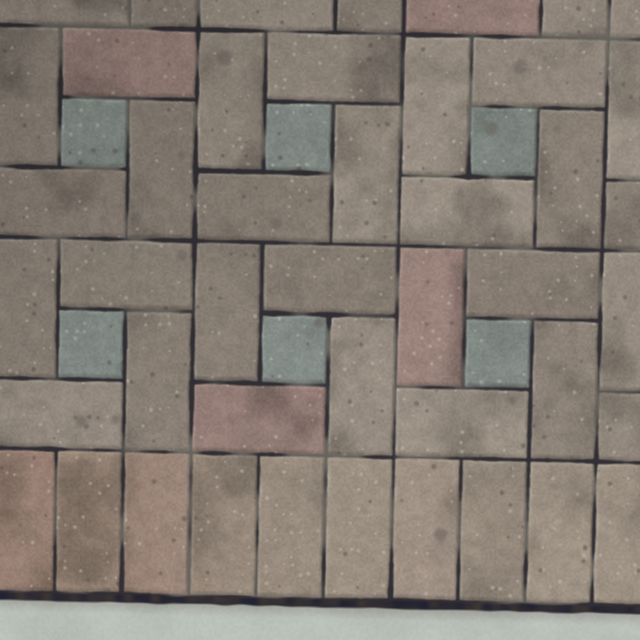
A WebGL 1 fragment shader for this texture:

```glsl
precision highp float;
// Worn pinwheel paving: 3 by 3 cell modules of four long bricks around a grey
// square, above a row of upright bricks, a dark gap and a pale concrete kerb.
// Each brick is a rounded box; hashes and value noise give tone, grain and wear.
uniform vec2 u_resolution;

float hash(vec2 p) {
  vec3 q = fract(p.xyx * vec3(0.1031, 0.1030, 0.0973));
  q += dot(q, q.yzx + 33.33);
  return fract((q.x + q.y) * q.z);
}

float noise(vec2 p) {
  vec2 i = floor(p), f = fract(p);
  f = f * f * (3.0 - 2.0 * f);
  return mix(mix(hash(i), hash(i + vec2(1, 0)), f.x),
             mix(hash(i + vec2(0, 1)), hash(i + vec2(1, 1)), f.x), f.y);
}

float fbm(vec2 p) {
  float sum = 0.0, amp = 0.5;
  for (int i = 0; i < 4; i++) {
    sum += amp * noise(p);
    p = p * 2.03 + 17.3;
    amp *= 0.5;
  }
  return sum / 0.9375;
}

// Sparse round spots, one candidate per grid cell
float spots(vec2 p, float scale, float share) {
  p *= scale;
  vec2 id = floor(p) + scale;
  vec2 centre = 0.3 + 0.4 * vec2(hash(id + 3.1), hash(id + 7.7));
  float radius = 0.08 + 0.14 * hash(id + 11.9);
  float soft = 0.06 + scale / u_resolution.y;
  float dist = length(fract(p) - centre);
  return step(1.0 - share, hash(id)) * (1.0 - smoothstep(radius - soft, radius + soft, dist));
}

// Lower corner (xy) and size (zw) of the brick covering a point in a module
vec4 pinwheel(vec2 m) {
  if (m.x < 1.0 && m.y < 2.0) return vec4(0, 0, 1, 2);
  if (m.y < 1.0) return vec4(1, 0, 2, 1);
  if (m.x >= 2.0) return vec4(2, 1, 1, 2);
  if (m.y >= 2.0) return vec4(0, 2, 2, 1);
  return vec4(1, 1, 1, 1);
}

void main() {
  vec2 uv = gl_FragCoord.xy / u_resolution;
  float px = 1.0 / u_resolution.y;

  // Slightly tilted view, y running down
  vec2 p = vec2(uv.x, 1.0 - uv.y);
  vec2 q = vec2((p.x + 0.0105 * p.y) / (1.0 - 0.02 * p.y), p.y - 0.023 * p.x);

  // Find the brick under this point
  vec2 cell = vec2(0.107, 0.1102);
  vec2 g = (q - vec2(-0.0104, 0.0391)) / cell;
  vec2 module = 3.0 * floor(g / 3.0);
  vec4 brick = pinwheel(g - module);
  brick.xy += module;
  bool border = g.y >= 6.0;
  if (border) brick = vec4(floor(g.x), 6.0, 1.0, 2.035);
  bool square = !border && brick.z * brick.w < 1.5;
  vec2 id = brick.xy + 20.0;
  float tone = hash(id), hue = hash(id + 41.3);

  // Distance to its uneven outline
  vec2 local = (g - brick.xy - 0.5 * brick.zw) * cell;
  local += 0.0014 * (vec2(hash(id + 5.2), hash(id + 9.4)) - 0.5);
  float gapNoise = noise(q * 23.0 + 4.0);
  float joint = 0.0015 + 0.0026 * pow(gapNoise, 3.0) + 0.0010 * noise(q * 130.0);
  vec2 halfSize = 0.5 * brick.zw * cell - joint;
  vec2 e = abs(local) - halfSize + 0.003;
  float d = length(max(e, 0.0)) + min(max(e.x, e.y), 0.0) - 0.003;

  // Brick colour: taupe, some rosy, tan along the border, grey squares
  vec3 col = mix(vec3(0.505, 0.468, 0.43), vec3(0.60, 0.56, 0.515), tone);
  col = mix(col, vec3(0.585, 0.485, 0.46), 0.8 * smoothstep(0.80, 0.90, hue));
  if (border) col = mix(col, mix(vec3(0.59, 0.50, 0.435), vec3(0.61, 0.56, 0.505), smoothstep(0.1, 0.5, p.x)), 0.65);
  if (square) col = vec3(0.50, 0.53, 0.51) + 0.03 * (tone - 0.5);

  // Stains, grain, pale specks and dark pits
  float stain = fbm(q * 9.0 + id * 3.7);
  col *= 1.0 - (square ? 0.07 : 0.2) * smoothstep(0.48, 0.85, stain);
  col *= 0.94 + 0.12 * fbm(q * 65.0);
  col += 0.045 * (noise(q * 290.0) - 0.5);
  col = mix(col, vec3(0.74, 0.73, 0.68), 0.5 * spots(q, 75.0, 0.10));
  col = mix(col, vec3(0.33, 0.30, 0.29), 0.5 * spots(q + 0.31, 58.0, 0.05));
  col = mix(col, vec3(0.40, 0.37, 0.35), 0.5 * spots(q + 0.63, 19.0, 0.03));

  // Chamfer: pale upper and left rims, shaded lower and right rims
  vec2 near = halfSize + local, far = halfSize - local;
  float lit = 1.0 - smoothstep(0.002, 0.007, min(near.x, near.y));
  float shade = 1.0 - smoothstep(0.001, 0.009, min(far.x * 1.6, far.y));
  float wear = noise(q * 45.0 + 8.0);
  col += vec3(0.055, 0.065, 0.06) * lit * wear;
  col *= 1.0 - 0.16 * shade * (0.5 + wear);

  // Joints, from dusty to nearly black
  vec3 dusty = vec3(0.39, 0.38, 0.36), grime = vec3(0.19, 0.18, 0.20);
  vec3 jointCol = mix(dusty, grime, smoothstep(0.15, 0.6, gapNoise));
  col = mix(col, jointCol, smoothstep(-0.0009 - px, 0.0007 + px, d));

  // Darker top left, paler towards the right
  col *= mix(0.86, 1.03, smoothstep(-0.1, 0.75, p.x * 0.6 + p.y * 0.7));

  // Dark gap, then concrete
  float ragged = 0.003 * (noise(q * 38.0) - 0.5);
  float gap = smoothstep(-0.001 - px, 0.001 + px, q.y - 0.925 - ragged);
  col = mix(col, mix(vec3(0.13, 0.13, 0.19), vec3(0.24, 0.21, 0.20), noise(q * 70.0)), gap);
  vec3 concrete = mix(vec3(0.64, 0.65, 0.62), vec3(0.72, 0.75, 0.72), smoothstep(0.936, 0.958, q.y));
  concrete += 0.06 * (fbm(q * 16.0) - 0.5) + 0.025 * (noise(q * 240.0) - 0.5);
  col = mix(col, concrete, smoothstep(-0.001 - px, 0.001 + px, q.y - 0.937 + ragged));
  gl_FragColor = vec4(col, 1.0);
}
```
